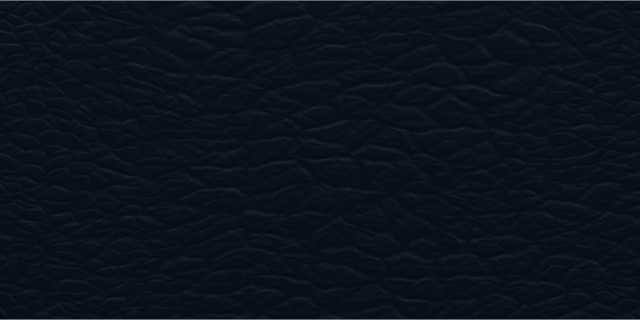
This texture is drawn by a WebGL 1 fragment shader. Its source:

```glsl
precision highp float;
// Dark navy leather with wavy, mostly horizontal folds and a thin grey edge at top and bottom.

uniform vec2 u_resolution;

#define LEATHER vec3(0.037, 0.064, 0.104)
#define RIM vec3(0.125, 0.155, 0.195)
#define EDGE vec3(0.40, 0.42, 0.44)
#define FOLD_SCALE vec2(6.5, 15.0)
#define PEBBLE_SCALE vec2(14.0, 26.0)
#define CROSS_SCALE vec2(5.0, 13.0)
#define GRAIN_SCALE vec2(38.0, 56.0)
#define CREASE_WIDTH 0.36
#define LIGHT_STEP vec2(0.0012, 0.0062)
#define EDGE_WIDTH 0.0039

vec2 hash2(vec2 cell) {
  vec2 k = vec2(dot(cell, vec2(127.1, 311.7)), dot(cell, vec2(269.5, 183.3)));
  return fract(sin(k) * 43758.55);
}

mat2 rotation(float angle) {
  float c = cos(angle), s = sin(angle);
  return mat2(c, -s, s, c);
}

// Cellular noise: 0 in the creases, 1 on the rounded tops
float pebbles(vec2 p) {
  vec2 cell = floor(p), local = fract(p);
  float nearest = 8.0, second = 8.0;
  for (int j = -1; j <= 1; j++) {
    for (int i = -1; i <= 1; i++) {
      vec2 offset = vec2(float(i), float(j));
      float d = length(offset + hash2(cell + offset) - local);
      second = min(second, max(nearest, d));
      nearest = min(nearest, d);
    }
  }
  return smoothstep(0.0, CREASE_WIDTH, second - nearest) - 0.25 * nearest;
}

// Layered sines that bend the folds
vec2 warp(vec2 p) {
  vec2 broad = vec2(sin(p.y * 7.0 + p.x * 3.1), sin(p.x * 5.3 - p.y * 3.7 + 1.0));
  vec2 middle = vec2(sin(p.y * 23.0 - p.x * 11.0), sin(p.x * 19.0 + p.y * 13.0));
  vec2 fine = vec2(sin(p.y * 61.0 + p.x * 37.0), sin(p.x * 67.0 - p.y * 29.0));
  return p + 0.022 * broad + 0.007 * middle + 0.0022 * fine;
}

// Slow variation between 0 and 1
float patches(vec2 p) {
  return 0.5 + 0.25 * (sin(p.x * 6.1 + 2.0 * sin(p.y * 5.0)) + sin(p.y * 11.0 - p.x * 4.3));
}

float leatherHeight(vec2 p, float patchiness, float sides) {
  vec2 q = warp(p);
  float folds = pebbles(q * FOLD_SCALE);
  float small = pebbles(q * PEBBLE_SCALE + 17.0);
  float crossing = pebbles(rotation(0.5) * q * CROSS_SCALE + 41.0);
  float grain = pebbles(q * GRAIN_SCALE + 73.0);
  return folds * mix(0.8, 0.5, sides) * (0.65 + 0.5 * patchiness)
       + small * mix(0.26, 0.5, sides) * (1.2 - 0.5 * patchiness)
       + crossing * mix(0.36, 0.2, sides)
       + grain * 0.07;
}

void main() {
  vec2 p = gl_FragCoord.xy / u_resolution.y;
  float across = gl_FragCoord.x / u_resolution.x;

  // Finer pebbling near the left and right sides
  float sides = max(1.0 - smoothstep(0.05, 0.35, across), 0.6 * smoothstep(0.75, 1.0, across));
  float patchiness = patches(p);

  // Light from above catches the upper rim of each fold
  float light = leatherHeight(p, patchiness, sides)
              - leatherHeight(p + LIGHT_STEP, patchiness, sides);
  float rim = max(light, 0.0);
  float shade = max(-light, 0.0);
  vec3 color = mix(LEATHER, RIM, min(rim * 0.95, 1.0));
  color *= 1.0 - 0.35 * min(shade, 1.0);
  color *= 0.95 + 0.10 * p.y;

  // Thin grey edge lines
  float border = min(p.y, 1.0 - p.y);
  float line = 1.0 - smoothstep(0.75 * EDGE_WIDTH, 1.2 * EDGE_WIDTH, border);
  gl_FragColor = vec4(mix(color, EDGE, line), 1.0);
}
```
